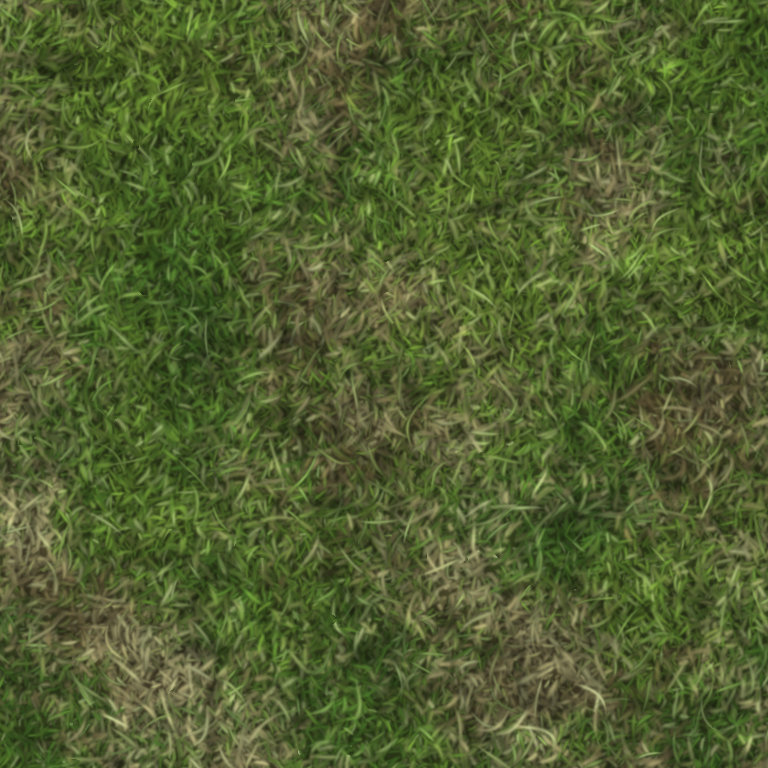
Write a Shadertoy shader that draws this texture.

```glsl
#define LAYERS 19
#define STRAND_LAYERS 3
#define DENSITY 40.0
#define BLADE_WIDTH 0.165
#define ANGLE_SPREAD 2.6
#define PATCH_SCALE 3.8
#define DRYNESS 0.14
#define SHADOW 0.15
#define OPACITY 0.82
#define GAIN 1.06

const vec3 DEEP_GREEN = vec3(0.21, 0.34, 0.12);
const vec3 LUSH_GREEN = vec3(0.37, 0.48, 0.17);
const vec3 SOIL_BROWN = vec3(0.34, 0.30, 0.19);
const vec3 STRAW      = vec3(0.56, 0.54, 0.38);
const vec3 PALE_GLINT = vec3(0.64, 0.68, 0.50);
const vec3 UNDERGROWTH = vec3(0.17, 0.21, 0.09);

vec4 hash4(vec2 p) {
    vec4 q = fract(p.xyxy * vec4(0.1031, 0.1030, 0.0973, 0.1099));
    q += dot(q, q.wzxy + 33.33);
    return fract((q.xxyz + q.yzzw) * q.zywx);
}

vec2 rotate(vec2 v, float a) {
    float c = cos(a), s = sin(a);
    return vec2(c * v.x - s * v.y, s * v.x + c * v.y);
}

float gradientAt(vec2 cell, vec2 offset) {
    return dot(hash4(cell).xy * 2.0 - 1.0, offset);
}

float gradientNoise(vec2 p) {
    vec2 i = floor(p), f = p - i;
    vec2 u = f * f * f * (f * (f * 6.0 - 15.0) + 10.0);
    vec2 e = vec2(0.0, 1.0);
    return mix(mix(gradientAt(i, f), gradientAt(i + e.yx, f - e.yx), u.x),
               mix(gradientAt(i + e.xy, f - e.xy), gradientAt(i + e.yy, f - e.yy), u.x), u.y);
}

float fbm(vec2 p) {
    float sum = 0.0, amplitude = 0.85;
    for (int i = 0; i < 5; i++) {
        sum += amplitude * gradientNoise(p);
        p = rotate(p, 0.6) * 2.03 + 17.3;
        amplitude *= 0.64;
    }
    return sum;
}

// Colour of one blade from the local patch values and its own random numbers
vec3 bladeColor(float dryPatch, float strawPatch, float lushPatch, vec4 rnd) {
    vec3 green = mix(DEEP_GREEN, LUSH_GREEN, clamp(0.5 + lushPatch + 0.6 * (rnd.x - 0.5), 0.0, 1.0));
    vec3 dry = mix(SOIL_BROWN, STRAW, clamp(0.5 + strawPatch + 0.6 * (rnd.y - 0.5), 0.0, 1.0));
    float dryness = smoothstep(DRYNESS - 0.36, DRYNESS + 0.36, dryPatch + 0.6 * (rnd.z - 0.5));
    vec3 color = mix(green, dry, dryness) * mix(0.76, 1.24, rnd.w);
    return mix(color, PALE_GLINT, 0.5 * smoothstep(0.72, 1.0, fract(rnd.x * 7.0 + rnd.w * 5.0)));
}

void mainImage(out vec4 fragColor, in vec2 fragCoord) {
    vec2 uv = fragCoord / iResolution.y;

    // Broad patches of dry, straw and lush growth, and the lie of the blades
    float dryPatch = fbm(uv * PATCH_SCALE + 4.7) + 0.2 * (0.5 - uv.y);
    float strawPatch = 1.1 * fbm(uv * PATCH_SCALE * 1.3 + 31.4) + 0.3 * (0.5 - uv.y);
    float lushPatch = 0.9 * fbm(uv * PATCH_SCALE + 58.2) + 0.3 * (uv.y - 0.5);
    float flow = 1.3 + 1.4 * gradientNoise(uv * 7.0 + 9.1);

    vec3 color = mix(UNDERGROWTH, SOIL_BROWN * 0.75, smoothstep(0.0, 0.5, dryPatch));

    // Stacked layers of curved blades from the ground up, long strands on top
    for (int layer = 0; layer < LAYERS; layer++) {
        bool strand = layer >= LAYERS - STRAND_LAYERS;
        float k = float(layer);
        float turn = k * 2.4;
        float height = (k + 0.5) / float(LAYERS);
        float density = DENSITY * (strand ? 0.55 : mix(1.2, 0.9, height));
        float width = BLADE_WIDTH * (strand ? 0.5 : 1.0);
        vec2 p = rotate(uv, turn) * density + k * vec2(3.37, 5.71);
        vec2 cell = floor(p);

        for (int y = -1; y <= 1; y++)
        for (int x = -1; x <= 1; x++) {
            vec2 id = cell + vec2(x, y);
            vec4 shape = hash4(id + k * 37.0 + 101.0);
            vec2 d = p - id - shape.xy;
            if (dot(d, d) > 1.0) continue;

            vec4 rnd = hash4(id + k * 53.0 + 307.0);
            if (strand && fract(rnd.z * 9.0) > 0.35 + 0.5 * dryPatch) continue;

            float angle = flow + ANGLE_SPREAD * (shape.z - 0.5);
            vec2 q = rotate(d, -angle - turn);
            q.y -= (rnd.y - 0.5) * 0.8 * q.x * q.x + (rnd.x - 0.5) * 0.6 * q.x * q.x * q.x;

            float halfLength = mix(0.26, 0.84, shape.w);
            float along = abs(q.x) / halfLength;
            float across = q.y / (width * mix(0.7, 1.25, rnd.z) * (1.0 - 0.4 * min(along * along, 1.0)));
            float tip = 1.0 - smoothstep(0.3, 1.0, along);
            float cover = OPACITY * tip * exp(-1.9 * across * across);
            float shade = tip * exp(-0.6 * across * across);

            vec3 blade = bladeColor(dryPatch, strawPatch, lushPatch, rnd);
            if (strand) blade = mix(blade, PALE_GLINT, 0.25);
            color *= 1.0 - SHADOW * shade;
            color = mix(color, blade * mix(0.8, 1.14, height), cover);
        }
    }

    // Tufts and hollows, then broad light variation
    float tufts = 0.42 * gradientNoise(uv * 42.0 + 13.0) + 0.36 * gradientNoise(uv * 17.0 + 41.0);
    color *= 1.0 + tufts + 0.25 * gradientNoise(uv * 5.0 + 77.0);
    fragColor = vec4(clamp(color * GAIN, 0.0, 1.0), 1.0);
}
```
